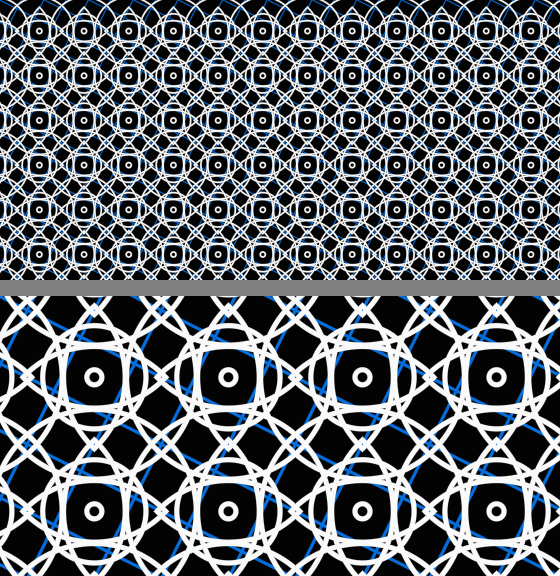
Top: the whole. Bottom: its middle third, enlarged.
Give the GLSL for this pattern, as a Shadertoy shader.

```glsl
// Interlaced white circles on a square lattice: every node carries a dot ring,
// a middle ring, a wide ring and two crossed lens outlines. Behind them runs
// a slanted grid of thin blue lines on black.

const float CELL = 0.1596;                 // lattice step, in canvas heights
const vec2  FIRST_NODE = vec2(0.1406, 0.0911);
const float TOP_ROW = 5.0;                 // no nodes above this row

// Sizes below are in lattice steps.
const float DOT_RADIUS = 0.056;
const float RING_RADIUS = 0.385;
const float WIDE_RADIUS = 0.76;
const float LENS_RADIUS = 0.73;
const float LENS_SHIFT = 0.5;
const float WHITE_WIDTH = 0.039;
const float BLUE_WIDTH = 0.024;
const float BLUE_OFFSET = 0.5;

const vec3 BACKGROUND = vec3(0.012);
const vec3 BLUE = vec3(0.02, 0.43, 0.86);
const vec3 WHITE = vec3(0.98);

float ring(vec2 p, float radius) {
    return abs(length(p) - radius);
}

// Outline of the overlap of two circles set apart along y.
float lens(vec2 p) {
    vec2 q = vec2(p.x, abs(p.y) + LENS_SHIFT);
    return abs(length(q) - LENS_RADIUS);
}

float motif(vec2 p) {
    float d = min(ring(p, DOT_RADIUS), ring(p, RING_RADIUS));
    d = min(d, ring(p, WIDE_RADIUS));
    return min(d, min(lens(p), lens(p.yx)));
}

// Distance to parallel lines along which dot(p, normal) is constant.
float parallelLines(vec2 p, vec2 normal) {
    float phase = fract(dot(p, normal) + BLUE_OFFSET);
    return min(phase, 1.0 - phase) / length(normal);
}

float stroke(float d, float width, float pixel) {
    return smoothstep(0.75 * pixel, -0.75 * pixel, d - 0.5 * width);
}

void mainImage(out vec4 fragColor, in vec2 fragCoord) {
    vec2 p = (fragCoord / iResolution.y - FIRST_NODE) / CELL;
    float pixel = 1.0 / (iResolution.y * CELL);
    vec2 nearest = floor(p + 0.5);

    // Wide rings cross into the neighbouring cells.
    float white = 1e3;
    for (int j = -1; j <= 1; j++) {
        for (int i = -1; i <= 1; i++) {
            vec2 node = nearest + vec2(i, j);
            if (node.y <= TOP_ROW) white = min(white, motif(p - node));
        }
    }

    // Two perpendicular families of slanted lines.
    float blue = min(parallelLines(p, vec2(1.0, 2.0)),
                     parallelLines(p, vec2(2.0, -1.0)));

    vec3 color = mix(BACKGROUND, BLUE, stroke(blue, BLUE_WIDTH, pixel));
    color = mix(color, WHITE, stroke(white, WHITE_WIDTH, pixel));
    fragColor = vec4(color, 1.0);
}
```
